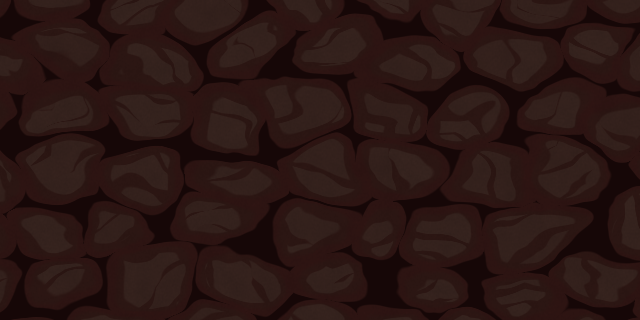
Reproduce this texture procedurally as a WebGL 1 fragment shader.

```glsl
precision highp float;
uniform vec2 u_resolution;
// Dark rubble wall: rounded, flat-painted stones with brown facets and black gaps.
// A warped Voronoi grid gives the stones; a soft minimum of the distances to its
// borders opens pointed gaps at the joints, and bent stripes split the facets.

vec2 hash2(vec2 p) {
  p = vec2(dot(p, vec2(127.1, 311.7)), dot(p, vec2(269.5, 183.3)));
  return fract(sin(p) * 43758.545);
}

// Gradient noise, roughly -0.5 to 0.5
float cornerSlope(vec2 cell, vec2 f, vec2 corner) {
  return dot(hash2(cell + corner) * 2.0 - 1.0, f - corner);
}

float noise(vec2 p) {
  vec2 i = floor(p), f = fract(p);
  vec2 u = f * f * f * (f * (f * 6.0 - 15.0) + 10.0);
  float low = mix(cornerSlope(i, f, vec2(0, 0)), cornerSlope(i, f, vec2(1, 0)), u.x);
  float high = mix(cornerSlope(i, f, vec2(0, 1)), cornerSlope(i, f, vec2(1, 1)), u.x);
  return mix(low, high, u.y);
}

// Jittered stone centre, with every other row shifted
vec2 stoneCentre(vec2 cell) {
  vec2 jitter = 0.5 + 0.68 * (hash2(cell) - 0.5);
  return cell + jitter + vec2(0.4 * mod(cell.y, 2.0), 0.0);
}

// Soft distance to the stone border; also returns the stone's cell
float stoneBorder(vec2 p, out vec2 stone) {
  vec2 home = floor(p);
  float nearest = 1e3;
  stone = home;
  for (int y = -2; y <= 2; y++) {
    for (int x = -2; x <= 2; x++) {
      vec2 cell = home + vec2(x, y);
      vec2 d = stoneCentre(cell) - p;
      if (dot(d, d) < nearest) {
        nearest = dot(d, d);
        stone = cell;
      }
    }
  }
  vec2 a = stoneCentre(stone);
  float total = 0.0;
  for (int y = -2; y <= 2; y++) {
    for (int x = -2; x <= 2; x++) {
      if (x != 0 || y != 0) {
        vec2 b = stoneCentre(stone + vec2(x, y));
        total += exp(-9.0 * dot(0.5 * (a + b) - p, normalize(b - a)));
      }
    }
  }
  return -log(total) / 9.0;
}

// Flat facets, cut by bent stripes that run a different way on each stone
float facetMask(vec2 p, vec2 stone, float border, out float tone) {
  vec2 pick = hash2(stone + 17.0);
  float angle = 3.14 * pick.x;
  vec2 q = p - stoneCentre(stone);
  q = mat2(cos(angle), -sin(angle), sin(angle), cos(angle)) * q;
  float s = 2.3 * q.x + (pick.y - 0.5) * 2.4 * abs(q.y) + pick.y;
  s += 0.8 * noise(p * 1.8 + 9.0 * pick);
  float stripe = abs(fract(s) - 0.5);
  float width = 0.03 + 0.13 * pick.y + 0.32 * noise(p * 2.3 + 31.0);
  float cut = smoothstep(width - 0.03, width + 0.03, stripe);
  float inset = 0.125 + 0.13 * noise(p * 2.7 + 5.0);
  tone = hash2(stone + floor(s + 0.5) * 3.7).x;
  return cut * smoothstep(inset - 0.012, inset + 0.012, border);
}

void main() {
  vec2 uv = gl_FragCoord.xy / u_resolution.y;
  vec2 p = uv * vec2(3.8, 5.4) + vec2(3.0, 7.0);

  // Hand-cut outlines
  p += 0.34 * vec2(noise(p * 1.2), noise(p * 1.2 + 40.0));
  p += 0.05 * vec2(noise(p * 4.5 + 11.0), noise(p * 4.5 + 60.0));

  vec2 stone;
  float tone;
  float border = stoneBorder(p, stone);
  float facet = facetMask(p, stone, border, tone);

  // Reddish rim, turning browner towards the middle of the stone
  float mottle = noise(uv * 16.0) + 0.5 * noise(uv * 37.0);
  float inner = smoothstep(0.03, 0.09, border + 0.04 * mottle);
  vec3 colour = mix(vec3(0.175, 0.077, 0.07), vec3(0.168, 0.085, 0.073), inner);
  colour = mix(colour, vec3(0.205, 0.134, 0.115), facet * (0.78 + 0.22 * tone));

  // Brush mottling and fine grain
  float grain = noise(uv * 110.0) + noise(uv * vec2(190.0, 150.0));
  colour *= 1.0 + 0.06 * mottle + 0.05 * grain;

  // Tapered gaps that open and close along the joints
  float gap = -0.013 + 0.17 * noise(p * 1.15 + 23.0);
  float dark = 1.0 - smoothstep(gap - 0.011, gap + 0.011, border);
  colour = mix(colour, vec3(0.085, 0.028, 0.027), dark);

  gl_FragColor = vec4(colour, 1.0);
}
```
